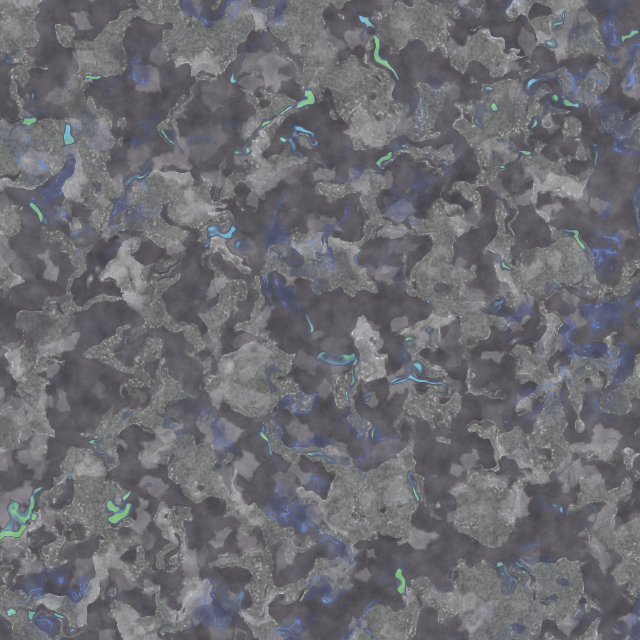
Write a WebGL 2 fragment shader that draws this texture.

```glsl
#version 300 es
precision highp float;
// Polished grey stone: dark grains in a gritty matrix, pale shards, blue and green glints.

uniform vec2 u_resolution;
out vec4 outColor;

vec2 hash22(vec2 p) {
    vec3 h = fract(p.xyx * vec3(0.1031, 0.1030, 0.0973));
    h += dot(h, h.yzx + 33.33);
    return fract((h.xx + h.yz) * h.zy);
}

mat2 rotation(float angle) {
    float c = cos(angle), s = sin(angle);
    return mat2(c, s, -s, c);
}

float cornerSlope(vec2 cell, vec2 offset) {
    float angle = 6.2832 * hash22(cell).x;
    return dot(vec2(cos(angle), sin(angle)), offset);
}

float gradientNoise(vec2 p) {
    vec2 i = floor(p), f = fract(p), e = vec2(1.0, 0.0);
    vec2 u = f * f * f * (f * (f * 6.0 - 15.0) + 10.0);
    float low = mix(cornerSlope(i, f), cornerSlope(i + e, f - e), u.x);
    float high = mix(cornerSlope(i + e.yx, f - e.yx), cornerSlope(i + 1.0, f - 1.0), u.x);
    return mix(low, high, u.y);
}

float fbm(vec2 p, int octaves) {
    float sum = 0.0, amplitude = 0.5;
    for (int i = 0; i < octaves; i++) {
        sum += amplitude * gradientNoise(p);
        p = rotation(0.7) * p * 2.03 + 17.3;
        amplitude *= 0.5;
    }
    return sum;
}

vec2 warp(vec2 p, float scale, float amount) {
    return p + amount * vec2(fbm(p * scale + 3.7, 3), fbm(p * scale + 51.2, 3));
}

// Opacity of scattered, skewed quadrilateral shards, one candidate per cell.
float shards(vec2 p, float scale, float density, float seed, float pixel) {
    vec2 g = p * scale + seed, cell = floor(g);
    float edge = 0.025 + pixel * scale, cover = 0.0;
    for (int y = -1; y <= 1; y++) {
        for (int x = -1; x <= 1; x++) {
            vec2 id = cell + vec2(x, y);
            vec2 place = hash22(id), shape = hash22(id + 71.0), look = hash22(id + 137.0);
            vec2 local = rotation(6.2832 * shape.x) * (g - id - place);
            local.x += (shape.y - 0.5) * local.y;
            vec2 halfSize = mix(vec2(0.2, 0.14), vec2(0.44, 0.34), hash22(id + 211.0));
            vec2 d = abs(local) - halfSize;
            float inside = 1.0 - smoothstep(-edge, edge, max(d.x, d.y));
            cover = max(cover, inside * step(look.x, density) * mix(0.25, 0.85, look.y));
        }
    }
    return cover;
}

// One inside a band of the given half width around a level.
float band(float value, float level, float halfWidth) {
    return 1.0 - smoothstep(0.3 * halfWidth, halfWidth, abs(value - level));
}

void main() {
    vec2 p = gl_FragCoord.xy / u_resolution.y;
    float pixel = 1.0 / u_resolution.y;
    vec2 q = warp(p, 13.0, 0.13);
    vec2 rough = warp(p, 45.0, 0.018);
    float grit = gradientNoise(p * 230.0) + 0.6 * gradientNoise(p * 117.0 + 9.0);
    float mottle = fbm(p * 34.0 + 80.0, 4);

    // Gritty matrix with faint flow lines
    float field = fbm(q * 11.0, 5);
    float flow = sin(70.0 * fbm(q * 9.0 + 23.0, 3));
    float tone = 0.465 + 0.12 * mottle + 0.085 * grit + 0.018 * flow;
    vec3 color = tone * vec3(0.995, 1.0, 1.0);

    // Pale clouded patches
    float pale = smoothstep(0.08, 0.24, fbm(q * 12.0 + 40.0, 4));
    color = mix(color, vec3(0.66, 0.66, 0.67) + 0.2 * mottle + 0.05 * grit, 0.75 * pale);

    // Smooth dark grains, rounded and angular
    float dark = 1.0 - smoothstep(-0.015, 0.045, field);
    dark = max(dark, 0.8 * shards(rough, 12.0, 0.4, 5.3, pixel));
    vec3 darkColor = vec3(0.348, 0.338, 0.362) + 0.16 * mottle + 0.012 * grit;
    darkColor += 0.12 * fbm(q * 8.0 + 66.0, 3);
    color = mix(color, darkColor, 0.93 * dark);

    // Broken bright seams along the grain borders
    float seam = band(field, 0.05, 0.018) * smoothstep(-0.1, 0.4, grit);
    color += 0.13 * seam;

    // Translucent pale shards
    float shard = max(shards(rough, 15.0, 0.36, 31.7, pixel), shards(rough, 25.0, 0.3, 92.1, pixel));
    vec3 shardColor = vec3(0.635, 0.625, 0.645) + 0.22 * mottle + 0.025 * grit;
    color = mix(color, shardColor, 0.72 * shard);

    // Blue stains with thin bright outlines
    float blueZone = smoothstep(0.0, 0.16, fbm(p * 4.0 + 12.6, 3));
    float blueField = fbm(q * 17.0 + 130.0, 4);
    float stain = blueZone * smoothstep(-0.02, 0.13, blueField) * mix(0.3, 1.0, dark);
    color = mix(color, vec3(0.34, 0.37, 0.52) + 0.2 * mottle, 0.65 * stain);
    float outline = blueZone * band(blueField, 0.16, 0.022) * smoothstep(-0.06, 0.1, mottle);
    color = mix(color, vec3(0.42, 0.54, 0.80), 0.75 * outline);

    // Glints: dark blue hollow, blue rim, green or cyan core
    float glintZone = smoothstep(-0.08, 0.1, fbm(p * 3.2 + 205.0, 3));
    float glint = fbm(q * 16.0 + 170.0, 3) - 0.09 * (1.0 - glintZone);
    float hue = smoothstep(0.02, 0.16, fbm(p * 6.0 + 310.0, 2));
    vec3 core = mix(vec3(0.53, 0.76, 0.50), vec3(0.50, 0.75, 0.86), hue);
    color = mix(color, vec3(0.34, 0.36, 0.43) + 0.15 * mottle, 0.7 * smoothstep(0.15, 0.21, glint));
    color = mix(color, vec3(0.42, 0.56, 0.70), 0.7 * smoothstep(0.225, 0.25, glint));
    color = mix(color, core + 0.2 * mottle, 0.92 * smoothstep(0.25, 0.275, glint));

    outColor = vec4(clamp(color, 0.0, 1.0), 1.0);
}
```
